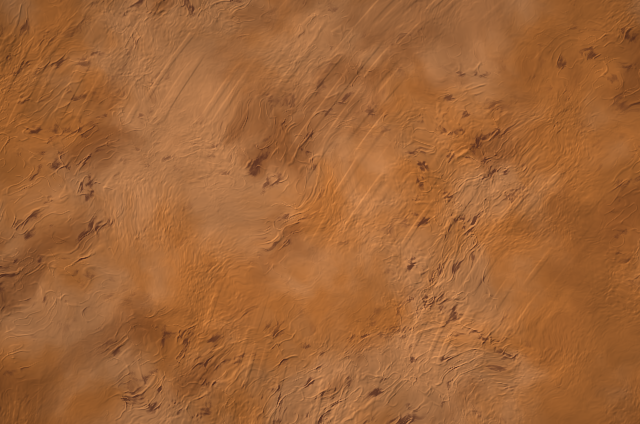
Write a Shadertoy shader that draws this texture.

```glsl
// Weathered ochre plaster: warped noise mixes warm pigments and umber stains,
// while a height field of trowel arcs, wrinkles and grain is lit from the upper left.
// Creases and small dark pits gather in the rough patches; the corners fall off.

#define OCHRE vec3(0.640, 0.385, 0.183)
#define PEACH vec3(0.680, 0.458, 0.288)
#define UMBER vec3(0.455, 0.255, 0.122)
#define PIT_COLOR vec3(0.290, 0.150, 0.110)
#define GOLD vec3(0.800, 0.560, 0.310)
#define RELIEF 2.2
#define LIGHT_STEP 0.0032
#define STAIN_AMOUNT 0.62
#define PIT_AMOUNT 0.70
#define VIGNETTE 0.42

float hash(vec2 p) {
    return fract(sin(dot(p, vec2(127.1, 311.7))) * 43758.5453);
}

float noise(vec2 p) {
    vec2 cell = floor(p);
    vec2 f = fract(p);
    f = f * f * f * (f * (f * 6.0 - 15.0) + 10.0);
    float low = mix(hash(cell), hash(cell + vec2(1.0, 0.0)), f.x);
    float high = mix(hash(cell + vec2(0.0, 1.0)), hash(cell + 1.0), f.x);
    return mix(low, high, f.y);
}

float fbm(vec2 p) {
    float sum = 0.0;
    float amplitude = 0.52;
    for (int i = 0; i < 5; i++) {
        sum += amplitude * noise(p);
        p = mat2(1.6, 1.2, -1.2, 1.6) * p + 17.3;
        amplitude *= 0.5;
    }
    return sum;
}

vec2 warp(vec2 p) {
    return p + 0.14 * (vec2(fbm(p * 4.0 + 3.1), fbm(p * 4.0 + 41.7)) - 0.5);
}

// Along the diagonal the features are longer than they are wide
vec2 diagonal(vec2 p) {
    return vec2(0.75 * dot(p, vec2(0.77, 0.64)), 1.25 * dot(p, vec2(-0.64, 0.77)));
}

// Rough areas are denser towards the left
float roughness(vec2 p) {
    float bias = 0.09 * (0.8 - p.x);
    return smoothstep(0.36, 0.66, fbm(p * 4.2 + 8.4) + bias);
}

// Thin raised lines along a noise contour, broken into short pieces
float wrinkles(vec2 q, float frequency) {
    float contour = abs(2.0 * noise(diagonal(q) * frequency) - 1.0);
    float pieces = smoothstep(0.42, 0.62, noise(q * frequency * 0.9 + 23.0));
    return (1.0 - smoothstep(0.0, 0.22, contour)) * pieces;
}

// Fine curved ridges swept around a distant centre, present only in places
float trowelArcs(vec2 p) {
    vec2 d = p - vec2(2.3, -0.35) + 0.04 * noise(p * 5.0);
    float sweep = noise(vec2(length(d) * 75.0, atan(d.y, d.x) * 14.0));
    return smoothstep(0.45, 0.85, sweep) * smoothstep(0.46, 0.70, noise(p * 3.7 + 12.0));
}

float height(vec2 p, float rough) {
    vec2 q = warp(p);
    float h = 0.40 * fbm(q * 11.0);
    float strength = 0.10 + 0.90 * rough;
    for (float i = 0.0; i < 4.0; i++) {
        h += (0.095 - 0.014 * i) * strength * wrinkles(q + 5.7 * i, 14.0 + 13.0 * i);
    }
    h += 0.085 * trowelArcs(p);
    // Leathery grain comes and goes over the surface
    float grainy = smoothstep(0.30, 0.75, noise(p * 6.0 + 37.0));
    h += (0.015 + 0.05 * grainy) * noise(diagonal(q) * 115.0);
    h += (0.015 + 0.05 * grainy) * noise(diagonal(q.yx) * 190.0 + 9.0);
    return h;
}

void mainImage(out vec4 fragColor, in vec2 fragCoord) {
    vec2 uv = fragCoord / iResolution.xy;
    vec2 p = fragCoord / iResolution.y;
    vec2 q = warp(p);
    float rough = roughness(p);

    // Broad pigment clouds with finer mottling
    float cloud = 0.7 * fbm(q * 2.8 + 31.0) + 0.3 * fbm(q * 9.0 + 13.0);
    vec3 color = mix(OCHRE, PEACH, smoothstep(0.37, 0.63, cloud));
    color *= 0.89 + 0.22 * fbm(q * 12.0 + 2.0);

    // Umber stains, stronger where the surface is rough
    float stain = smoothstep(0.48, 0.76, fbm(diagonal(q) * 7.0 + 55.0));
    color = mix(color, UMBER, STAIN_AMOUNT * stain * (0.40 + 0.60 * rough));

    // Relief lit from the upper left
    vec2 towardLight = LIGHT_STEP * vec2(-0.70, 0.71);
    float slope = height(p, rough) - height(p + towardLight, rough);
    float shade = clamp(RELIEF * slope, -0.30, 0.25);
    color *= 1.0 + shade;
    color = mix(color, GOLD, 0.9 * max(shade - 0.06, 0.0));

    // Small soft-edged pits, deepest on the shadowed side of the relief
    float hollow = fbm(diagonal(q) * 38.0 + 71.0) - 0.8 * shade;
    float pits = smoothstep(0.62, 0.88, hollow);
    color = mix(color, PIT_COLOR, PIT_AMOUNT * pits * rough);

    // Falloff towards the corners
    vec2 fromCentre = uv - vec2(0.54, 0.50);
    color *= 1.05 - VIGNETTE * dot(fromCentre, fromCentre);

    fragColor = vec4(clamp(color, 0.0, 1.0), 1.0);
}
```
